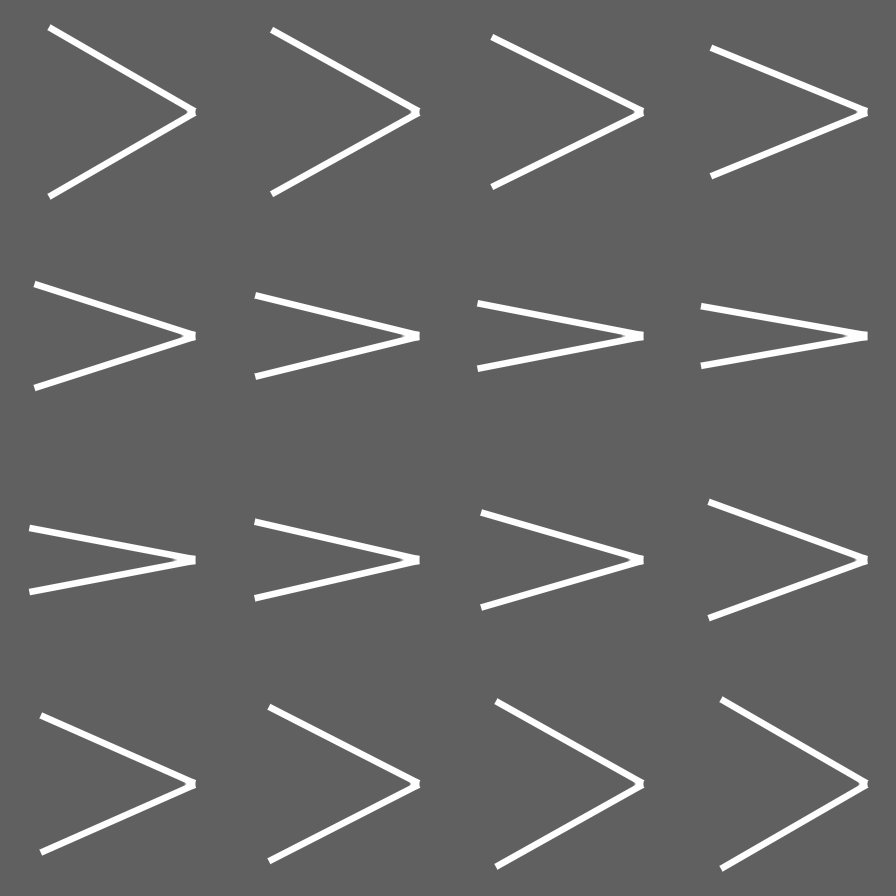
Write a WebGL 2 fragment shader that draws this pattern.

```glsl
#version 300 es
precision highp float;
// Four by four grid of white chevrons that close and reopen in reading order, on grey.
#define GRID 4.0
#define APEX vec2(0.869, 0.5)
#define ARM_LENGTH 0.751
#define HALF_WIDTH 0.0147
#define ARM_GAP 0.003
#define JOIN_BLEND 0.018
#define MEAN_ANGLE 20.0
#define ANGLE_SWING 10.0
#define CLOSED_INDEX 7.0
#define BACKGROUND vec3(0.378)
#define LINE_COLOR vec3(0.996)

uniform vec2 u_resolution;
out vec4 fragColor;

const float PI = 3.14159;

float boxDistance(vec2 p, vec2 halfSize) {
    vec2 q = abs(p) - halfSize;
    return length(max(q, 0.0)) + min(max(q.x, q.y), 0.0);
}

float smoothUnion(float a, float b, float k) {
    float h = max(k - abs(a - b), 0.0) / k;
    return min(a, b) - 0.25 * k * h * h;
}

// Square-ended bar that runs up and left from just above the apex.
float armDistance(vec2 p, float angle) {
    p.y -= ARM_GAP;
    vec2 along = vec2(-cos(angle), sin(angle));
    vec2 across = vec2(along.y, -along.x);
    vec2 local = vec2(dot(p, along) - 0.5 * ARM_LENGTH, dot(p, across));
    return boxDistance(local, vec2(0.5 * ARM_LENGTH, HALF_WIDTH));
}

// Half the opening: narrows up to CLOSED_INDEX, then widens to the last cell.
float openingAngle(float index) {
    float last = GRID * GRID - 1.0;
    float phase = index < CLOSED_INDEX
        ? index / CLOSED_INDEX
        : 1.0 + (index - CLOSED_INDEX) / (last - CLOSED_INDEX);
    return radians(MEAN_ANGLE + ANGLE_SWING * cos(PI * phase));
}

void main() {
    vec2 grid = gl_FragCoord.xy / u_resolution * GRID;
    vec2 cell = floor(grid);
    vec2 p = fract(grid) - APEX;

    // Cells are numbered from the top left.
    float angle = openingAngle((GRID - 1.0 - cell.y) * GRID + cell.x);

    float upper = armDistance(p, angle);
    float lower = armDistance(vec2(p.x, -p.y), angle);
    float chevron = smoothUnion(upper, lower, JOIN_BLEND);

    // One pixel of edge smoothing, in cell units.
    float pixel = GRID / min(u_resolution.x, u_resolution.y);
    float coverage = clamp(0.5 - chevron / pixel, 0.0, 1.0);
    fragColor = vec4(mix(BACKGROUND, LINE_COLOR, coverage), 1.0);
}
```
